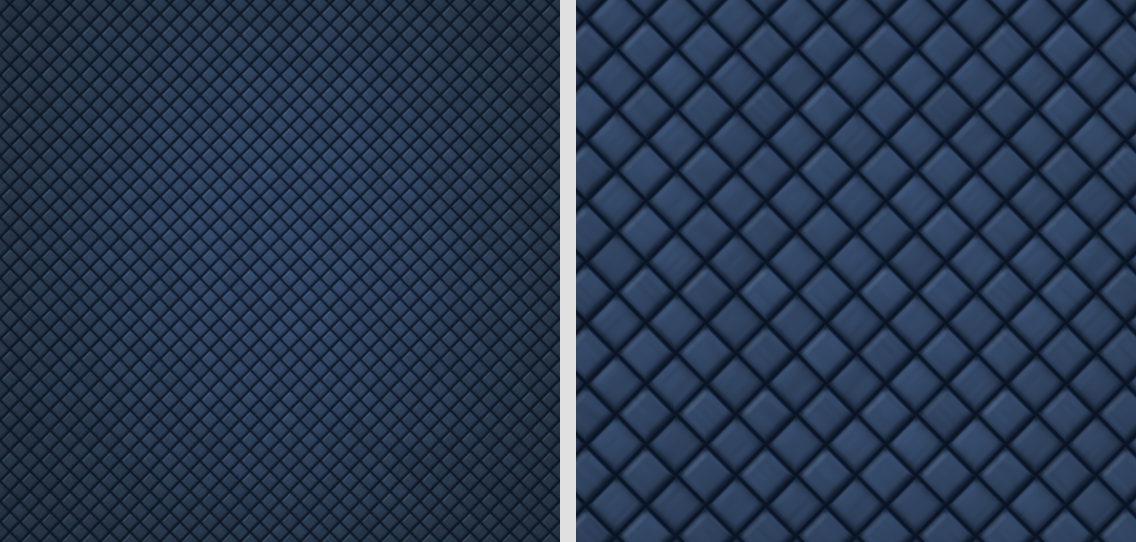
Left: the whole. Right: its middle third, enlarged.
This texture is drawn by a WebGL 1 fragment shader. Its source:

```glsl
precision highp float;
// Diagonal basket weave of dark blue straps, lit softly from the upper left.
// A rotated grid gives the crossings; alternate cells swap strap direction.
// Rounded ends, dark seams, fine fibres and a broad vignette shade the straps.

uniform vec2 u_resolution;

const vec2 REPEATS = vec2(28.0, 26.7);      // weave periods across and down
const vec3 CENTRE_BLUE = vec3(0.190, 0.265, 0.380);
const vec3 EDGE_BLUE = vec3(0.140, 0.192, 0.250);
const vec3 SEAM = vec3(0.022, 0.062, 0.125);
const vec3 GLINT = vec3(0.110, 0.125, 0.135);
const float HALF_WIDTH = 0.455;             // strap, in cell units
const float HALF_LENGTH = 0.475;            // visible part of a strap
const float FIBRES = 9.0;                   // fibre bands across a strap
const float FIBRE_DEPTH = 0.10;
const float TILE_VARIATION = 0.09;

float hash(vec2 p) {
  return fract(sin(dot(p, vec2(127.1, 311.7))) * 43758.545);
}

float valueNoise(vec2 p) {
  vec2 i = floor(p);
  vec2 f = fract(p);
  f = f * f * (3.0 - 2.0 * f);
  return mix(mix(hash(i), hash(i + vec2(1.0, 0.0)), f.x),
             mix(hash(i + vec2(0.0, 1.0)), hash(i + 1.0), f.x), f.y);
}

// Straps before seams: lighter in the centre, greyer at the margins
vec3 strapColour(vec2 uv) {
  vec2 d = (uv - vec2(0.5, 0.54)) * vec2(1.0, 0.85);
  return mix(CENTRE_BLUE, EDGE_BLUE, smoothstep(0.08, 0.66, length(d)));
}

void main() {
  vec2 uv = gl_FragCoord.xy / u_resolution;
  vec2 c = uv * REPEATS;

  // Rotated grid: x runs up to the right, y up to the left
  vec2 q = vec2(c.x + c.y, c.y - c.x);
  vec2 id = floor(q);
  vec2 f = fract(q) - 0.5;
  float crossing = mod(id.x + id.y, 2.0);
  vec2 strap = crossing < 0.5 ? f : f.yx;   // x along, y across
  float pixel = length(REPEATS / u_resolution);

  // Surface: rounded ends, slight light from above, fibres and wear
  float bend = 1.0 - 0.75 * pow(abs(strap.x) * 2.0, 4.0) * 0.5;
  float light = 1.04 + 0.10 * (f.x + f.y) + 0.06 * (f.y - f.x);
  float fibre = valueNoise(vec2(strap.x * 2.0, strap.y * FIBRES) + id * 17.0);
  float tone = 1.0 + TILE_VARIATION * (hash(id + 4.3) - 0.5);
  tone += FIBRE_DEPTH * (fibre - 0.5);
  vec3 colour = strapColour(uv) * bend * light * tone;

  // Worn glint on the upper left rim, stronger on one set of straps
  float rim = smoothstep(0.24, 0.36, f.y) * (1.0 - smoothstep(0.36, 0.45, f.y));
  rim *= 1.0 - smoothstep(0.25, 0.46, abs(f.x));
  float wear = mix(0.25, 0.75, crossing) * (0.5 + 0.5 * hash(id + 9.1));
  colour += GLINT * rim * wear;

  // Seams, with a shadow below each strap that passes over
  vec2 inset = vec2(HALF_LENGTH, HALF_WIDTH) - abs(strap);
  float seam = 1.0 - smoothstep(-pixel, pixel + 0.03, min(inset.x, inset.y));
  float shadow = smoothstep(0.28, 0.50, -f.y) * 0.65;
  shadow = max(shadow, smoothstep(0.32, 0.52, -f.x) * 0.50);
  float corner = smoothstep(0.68, 0.92, abs(f.x) + abs(f.y)) * 0.55;
  float dark = max(seam * 0.88, max(shadow, corner));
  colour = mix(colour, SEAM, dark);

  gl_FragColor = vec4(clamp(colour, 0.0, 1.0), 1.0);
}
```
